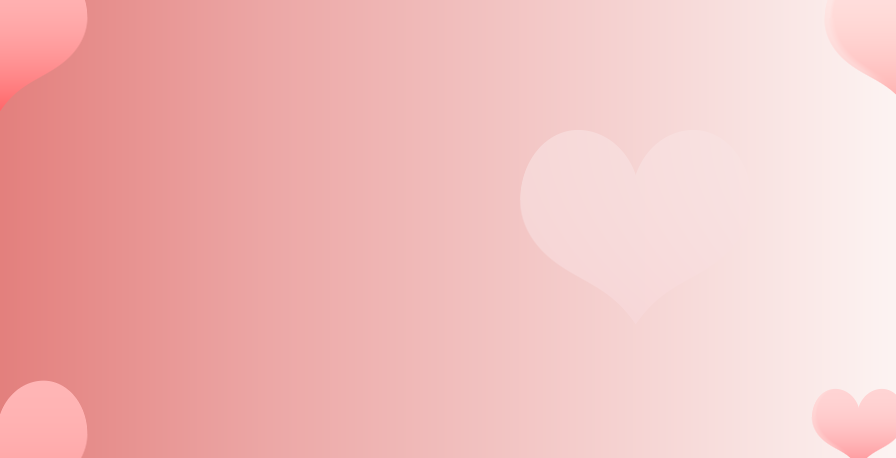
This background is drawn by a Shadertoy shader. Its source:

```glsl
// Rosy left-to-right gradient with soft hearts in the corners and a pale one off centre.

// Background stops, left to right
const vec3 ROSE = vec3(0.890, 0.500, 0.490);
const vec3 PINK = vec3(0.925, 0.655, 0.650);
const vec3 BLUSH = vec3(0.990, 0.955, 0.950);
const float PINK_STOP = 0.3;

// Hearts: centre x, centre y, half width, all in canvas heights
const vec3 TOP_LEFT = vec3(0.000, 0.962, 0.190);
const vec3 BOTTOM_LEFT = vec3(0.000, 0.053, 0.190);
const vec3 TOP_RIGHT = vec3(1.977, 0.958, 0.183);
const vec3 BOTTOM_RIGHT = vec3(1.868, 0.089, 0.1015);
const vec3 PALE = vec3(1.383, 0.563, 0.2513);

// Heart colours
const vec3 CORAL_TOP = vec3(1.00, 0.71, 0.71);
const vec3 CORAL_TIP = vec3(1.00, 0.40, 0.41);
const vec3 SALMON_TIP = vec3(1.00, 0.54, 0.55);
const vec3 MILK_TOP = vec3(1.00, 0.88, 0.87);
const vec3 MILK_TIP = vec3(1.00, 0.66, 0.66);
const vec3 PETAL_TOP = vec3(1.00, 0.83, 0.83);
const vec3 PETAL_TIP = vec3(1.00, 0.56, 0.58);
const vec3 VEIL = vec3(0.975, 0.890, 0.890);
const vec3 VEIL_TIP = vec3(0.975, 0.850, 0.860);
const float VEIL_ALPHA = 0.6;

// Heart proportions relative to its half width
const float LOBE_HEIGHT = 0.61;
const float BOWL_DEPTH = 0.75;
const float TIP_DEPTH = 0.33;

// Signed implicit heart: negative inside, widest at y = 0
float heart(vec2 q) {
    float x = abs(q.x);
    if (q.y > 0.0) {
        float lobeWidth = x > 0.5 ? 0.5 : 0.536;
        return length(vec2((x - 0.5) / lobeWidth, q.y / LOBE_HEIGHT)) - 1.0;
    }
    float cusp = TIP_DEPTH * pow(max(1.0 - x, 0.0), 4.5);
    return length(vec2(x, max(-q.y - cusp, 0.0) / BOWL_DEPTH)) - 1.0;
}

float coverage(vec2 q, float softness) {
    return clamp(0.5 - heart(q) / softness, 0.0, 1.0);
}

// Blends one heart, shaded from its lobes down to its tip, over the base
vec3 addHeart(vec3 base, vec2 p, vec3 place, vec3 top, vec3 tip, float alpha) {
    vec2 q = (p - place.xy) / place.z;
    float softness = 1.6 / (iResolution.y * place.z);
    float depth = clamp((LOBE_HEIGHT - q.y) / (LOBE_HEIGHT + BOWL_DEPTH + TIP_DEPTH), 0.0, 1.0);
    vec3 tint = mix(top, tip, depth * depth);
    return mix(base, tint, alpha * coverage(q, softness));
}

// Faint lighter crescent along the left side of a heart
vec3 addCrescent(vec3 base, vec2 p, vec3 place, vec3 tint, float alpha) {
    vec2 q = (p - place.xy) / place.z;
    float softness = 1.6 / (iResolution.y * place.z);
    float inner = coverage(q - vec2(0.08, 0.02), 0.08);
    float leftSide = smoothstep(-0.2, -0.6, q.x);
    return mix(base, tint, alpha * leftSide * coverage(q, softness) * (1.0 - inner));
}

void mainImage(out vec4 fragColor, in vec2 fragCoord) {
    float u = fragCoord.x / iResolution.x;
    float aspect = 768.0 / 394.0;
    vec2 p = vec2(u * aspect, fragCoord.y / iResolution.y);

    // Background
    vec3 color = u < PINK_STOP
        ? mix(ROSE, PINK, u / PINK_STOP)
        : mix(PINK, BLUSH, (u - PINK_STOP) / (1.0 - PINK_STOP));

    // Translucent heart
    color = addHeart(color, p, PALE, VEIL, VEIL_TIP, VEIL_ALPHA);

    // Corner hearts
    color = addHeart(color, p, TOP_LEFT, CORAL_TOP, CORAL_TIP, 1.0);
    color = addHeart(color, p, BOTTOM_LEFT, CORAL_TOP, SALMON_TIP, 1.0);
    color = addHeart(color, p, TOP_RIGHT, MILK_TOP, MILK_TIP, 1.0);
    color = addCrescent(color, p, TOP_RIGHT, BLUSH, 0.35);
    color = addHeart(color, p, BOTTOM_RIGHT, PETAL_TOP, PETAL_TIP, 1.0);
    color = addCrescent(color, p, BOTTOM_RIGHT, MILK_TOP, 0.35);

    fragColor = vec4(color, 1.0);
}
```
